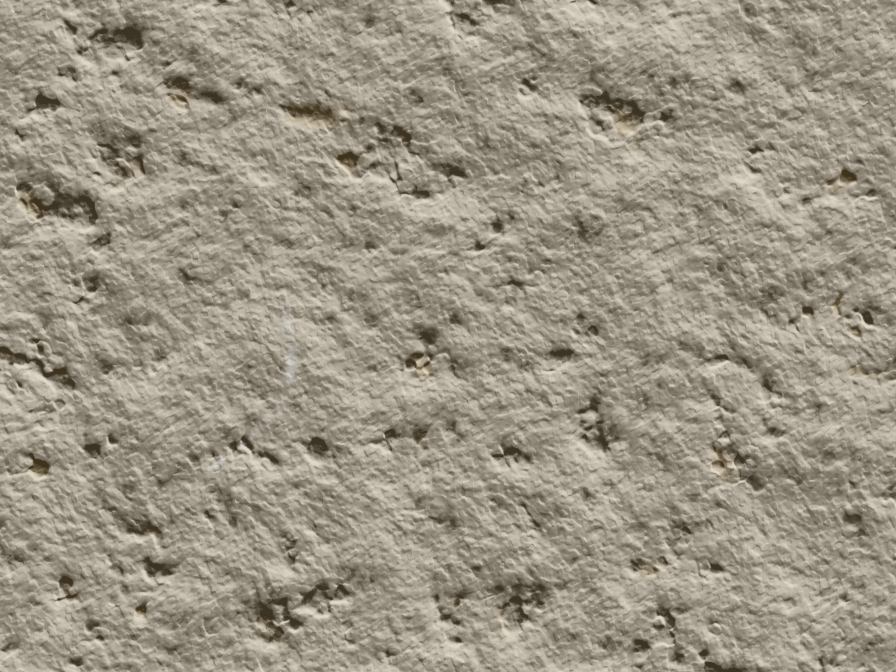
Give the GLSL for this texture, as a Shadertoy shader.

```glsl
// Rough sandy stone wall with pits, ledges and a pale vein, in raking sunlight

vec3 hash3(vec2 cell) {
    vec3 q = fract(cell.xyx * vec3(0.1031, 0.1030, 0.0973));
    q += dot(q, q.yxz + 33.33);
    return fract((q.xxy + q.yzz) * q.zyx);
}

// Smooth cellular noise: random cell values blended by distance
float cellNoise(vec2 p) {
    vec2 cell = floor(p), f = p - cell;
    float total = 0.0, weights = 0.0;
    for (int y = -1; y <= 1; y++)
    for (int x = -1; x <= 1; x++) {
        vec2 offset = vec2(x, y);
        vec3 rnd = hash3(cell + offset + 100.0);
        vec2 d = offset + rnd.xy - f;
        float w = exp(-5.0 * dot(d, d));
        total += w * rnd.z;
        weights += w;
    }
    return total / weights;
}

// Layered sines bend straight shapes a little
vec2 warp(vec2 p) {
    p += 0.005 * sin(p.yx * vec2(23.0, 19.0) + vec2(1.0, 4.0));
    return p + 0.0015 * sin(p.yx * vec2(71.0, 63.0) + vec2(2.0, 0.5));
}

// Returns the surface height and how deep the point lies in a pit
vec2 surface(vec2 p) {
    vec2 bent = warp(p), q = bent * 7.0;
    float height = 0.0, amp = 0.075, hollow = 0.0, share = 0.4;
    for (int i = 0; i < 6; i++) {
        float n = cellNoise(q);
        height += amp * n;
        if (i > 0 && i < 5) {
            hollow += share * n;
            share -= 0.1;
        }
        q = mat2(1.52, 1.14, -1.14, 1.52) * q + 7.3;
        amp *= 0.63;
    }
    float pit = 1.0 - smoothstep(0.19, 0.36, hollow);

    // Broken ledge near the top left
    float ledge = abs(bent.y - 0.85 + 0.18 * (bent.x - 0.38) + 0.01 * sin(bent.x * 45.0));
    ledge = 1.0 - smoothstep(0.002, 0.022, ledge);
    ledge *= smoothstep(0.20, 0.28, p.x) * (1.0 - smoothstep(0.48, 0.56, p.x));
    ledge *= 1.0 - smoothstep(0.45, 0.65, hollow);
    pit = max(pit, ledge);
    return vec2(height - 0.022 * pit, pit);
}

void mainImage(out vec4 fragColor, in vec2 fragCoord) {
    vec2 p = fragCoord / iResolution.y;
    vec2 toLight = normalize(vec2(0.35, 0.94));
    vec2 here = surface(p);

    // Slope toward the sun
    float slope = (here.x - surface(p + toLight * 0.0026).x) / 0.0026;
    float tone = 0.592 + 0.135 * slope / (1.0 + 0.3 * abs(slope));

    // Short cast shadows below bumps and inside pits
    float blocked = 0.0;
    for (int i = 1; i <= 4; i++) {
        float t = 0.005 * float(i);
        blocked = max(blocked, surface(p + toLight * t).x - here.x - 0.85 * t);
    }
    float shadow = smoothstep(0.0, 0.018, blocked);
    tone -= 0.18 * shadow + 0.07 * here.y;
    tone = clamp(tone, 0.2, 0.84);
    vec3 color = tone + vec3(0.03, 0.0, -0.06);

    // Small ochre stains around the pits
    float stain = smoothstep(0.6, 0.9, cellNoise(p * 21.0 + 31.0)) * smoothstep(0.0, 0.4, here.y);
    color += vec3(0.02, 0.0, -0.03) * stain;

    // Patchy pale vein curving down to the left
    vec2 v = warp(p);
    float bend = max(0.45 - v.y, 0.0);
    float vein = abs(v.x - 0.43 + 5.0 * bend * bend);
    vein = 1.0 - smoothstep(0.002, 0.014, vein);
    vein *= smoothstep(0.27, 0.31, p.y) * (1.0 - smoothstep(0.42, 0.64, p.y));
    vein *= 0.25 + 0.75 * smoothstep(0.3, 0.65, cellNoise(p * 32.0));
    vec3 chalk = vec3(0.77, 0.77, 0.75) + 0.6 * (tone - 0.6);
    color = mix(color, chalk, 0.75 * vein * (1.0 - shadow));

    fragColor = vec4(color, 1.0);
}
```
